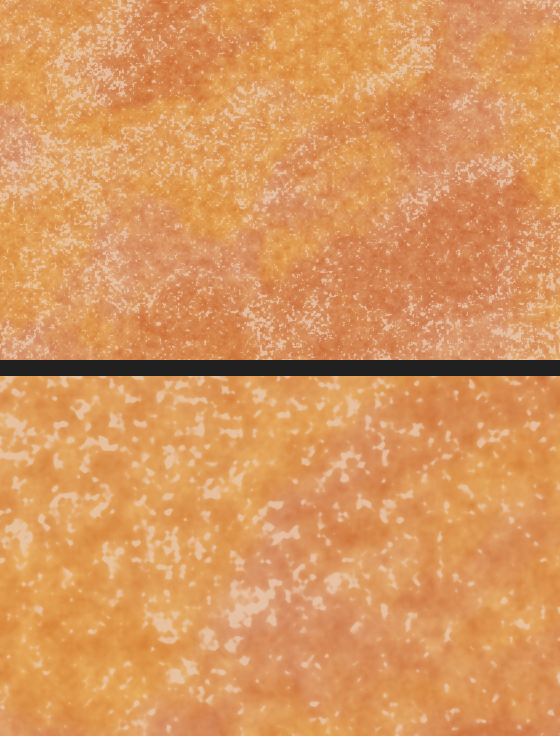
Top: the whole. Bottom: its middle third, enlarged.
This texture is drawn by a Shadertoy shader. Its source:

```glsl
#define TAN vec3(0.850, 0.575, 0.395)
#define OCHRE vec3(0.880, 0.605, 0.305)
#define RUST vec3(0.815, 0.480, 0.285)
#define CHALK vec3(0.905, 0.775, 0.675)
#define PATCH_SCALE vec2(2.4, 4.0)
#define PATCH_ANGLE 0.55
#define GRAIN_SCALE 135.0
#define MOTTLE_SCALE 48.0
#define SPECK_STRENGTH 0.8

float hash(vec2 p) {
    return fract(sin(dot(p, vec2(127.1, 311.7))) * 43758.5453);
}

float noise(vec2 p) {
    vec2 cell = floor(p), f = fract(p);
    f = f * f * (3.0 - 2.0 * f);
    float low = mix(hash(cell), hash(cell + vec2(1, 0)), f.x);
    float high = mix(hash(cell + vec2(0, 1)), hash(cell + vec2(1, 1)), f.x);
    return mix(low, high, f.y);
}

mat2 rotation(float angle) {
    float c = cos(angle), s = sin(angle);
    return mat2(c, -s, s, c);
}

float fbm(vec2 p) {
    float sum = 0.0, weight = 0.5;
    mat2 turn = 2.03 * rotation(0.6);
    for (int i = 0; i < 5; i++) {
        sum += weight * noise(p);
        p = turn * p + 7.3;
        weight *= 0.5;
    }
    return sum / 0.97;
}

void mainImage(out vec4 fragColor, in vec2 fragCoord) {
    vec2 p = fragCoord / iResolution.y;
    float side = abs(fragCoord.x / iResolution.x - 0.5) * 2.0;

    // Broad slanted patches of pigment with ragged borders
    vec2 warp = vec2(fbm(p * 5.0), fbm(p * 5.0 + 17.0)) - 0.5;
    vec2 slanted = rotation(PATCH_ANGLE) * p * PATCH_SCALE + warp * 1.2;
    float rust = smoothstep(0.45, 0.68, fbm(slanted + 3.0));
    float ochre = smoothstep(0.38, 0.62, fbm(p * 3.2 + warp + 31.0) + 0.06 * side);
    float chalk = smoothstep(0.42, 0.74, fbm(slanted * 1.9 + 53.0) + 0.09 * side * side);

    vec3 color = mix(TAN, OCHRE, ochre);
    color = mix(color, RUST, rust * 0.7);
    color = mix(color, CHALK, chalk * 0.22);

    // Blotchy mid-size mottling
    float mottle = fbm(p * MOTTLE_SCALE) - 0.5;
    color += mottle * vec3(0.08, 0.20, 0.19);

    // Fine grain and pale specks, denser where chalky
    float grain = 0.6 * noise(p * GRAIN_SCALE)
                + 0.4 * noise(rotation(0.8) * p * GRAIN_SCALE * 1.8);
    color += (grain - 0.5) * vec3(0.05, 0.10, 0.10);
    float threshold = mix(0.68, 0.46, chalk) - mottle * 0.25;
    float speck = smoothstep(threshold, threshold + 0.2, grain);
    color = mix(color, CHALK, speck * SPECK_STRENGTH);

    fragColor = vec4(clamp(color, 0.0, 1.0), 1.0);
}
```
